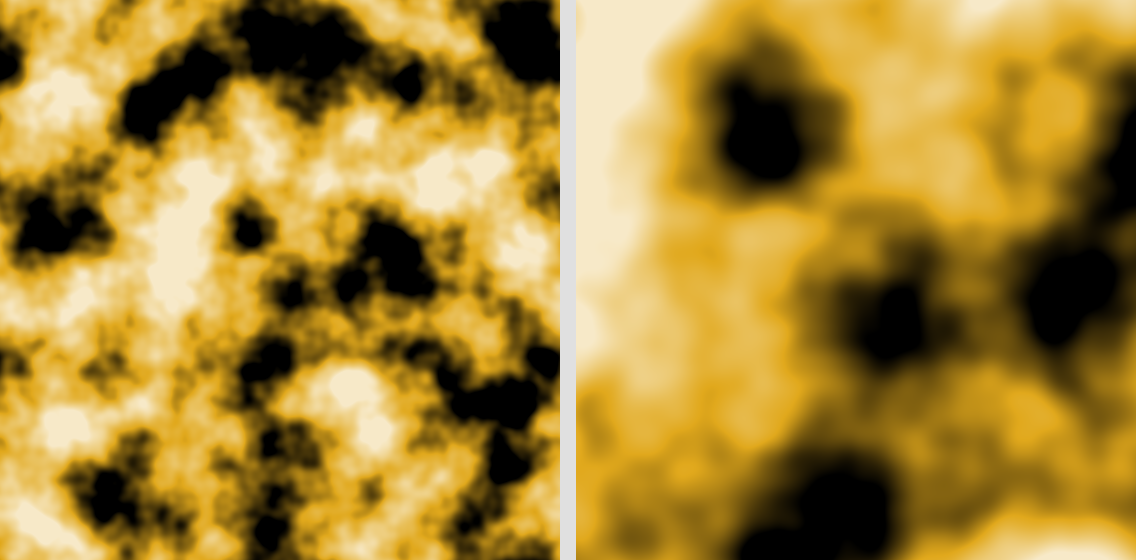
Left, the full canvas; right, a detail of the centre.
Reproduce this texture procedurally as a Shadertoy shader.

```glsl
// Draws soft, cloudy gold marbling that runs from black through amber to cream.

const vec3 SHADOW = vec3(0.0, 0.0, 0.0);
const vec3 GOLD   = vec3(0.88, 0.66, 0.11);
const vec3 CREAM  = vec3(0.97, 0.915, 0.785);

const float BASE_CELLS = 5.0;   // cells of the coarsest layer across the canvas
const int   OCTAVES    = 4;
const float GAIN       = 0.5;   // strength of each finer layer
const float CONTRAST   = 1.29;
const float BRIGHTNESS = 0.465; // tone where the noise is zero
const float SEED       = 17.0;

// Hash without sine: two values in 0..1 for each lattice point
vec2 hash22(vec2 p) {
    vec3 q = fract(p.xyx * vec3(0.1031, 0.1030, 0.0973));
    q += dot(q, q.yzx + 33.33);
    return fract((q.xx + q.yz) * q.zy);
}

// Unit gradient at a lattice point, wrapped so the pattern tiles
vec2 gradient(vec2 cell, float period, float seed) {
    vec2 wrapped = mod(cell, period);
    return normalize(hash22(wrapped + seed) - 0.5 + 1e-4);
}

float gradientNoise(vec2 p, float period, float seed) {
    vec2 cell = floor(p);
    vec2 f = p - cell;
    vec2 blend = f * f * f * (f * (f * 6.0 - 15.0) + 10.0);
    vec2 right = vec2(1.0, 0.0), up = vec2(0.0, 1.0);
    float a = dot(gradient(cell, period, seed), f);
    float b = dot(gradient(cell + right, period, seed), f - right);
    float c = dot(gradient(cell + up, period, seed), f - up);
    float d = dot(gradient(cell + 1.0, period, seed), f - 1.0);
    return mix(mix(a, b, blend.x), mix(c, d, blend.x), blend.y);
}

// Layers of noise, each twice as fine as the last
float cloud(vec2 uv) {
    float sum = 0.0, amplitude = 1.0, cells = BASE_CELLS;
    for (int i = 0; i < OCTAVES; i++) {
        sum += amplitude * gradientNoise(uv * cells, cells, SEED + 53.0 * float(i));
        amplitude *= GAIN;
        cells *= 2.0;
    }
    return sum;
}

// Black to gold in the lower half of the tones, gold to cream in the upper
vec3 palette(float tone) {
    vec3 dark = mix(SHADOW, GOLD, clamp(tone * 2.0, 0.0, 1.0));
    return mix(dark, CREAM, clamp(tone * 2.0 - 1.0, 0.0, 1.0));
}

void mainImage(out vec4 fragColor, in vec2 fragCoord) {
    vec2 uv = fragCoord / iResolution.y;
    float tone = BRIGHTNESS + CONTRAST * cloud(uv);
    fragColor = vec4(palette(tone), 1.0);
}
```
